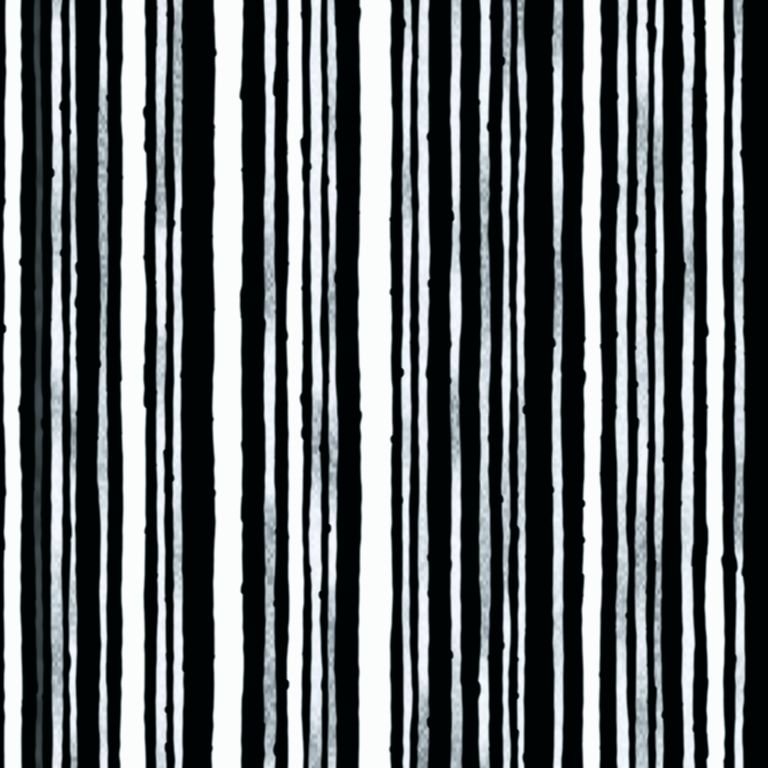
This pattern is drawn by a WebGL 1 fragment shader. Its source:

```glsl
precision highp float;
// Irregular vertical white stripes with ragged, inky edges on black.

uniform vec2 u_resolution;

const vec3 INK = vec3(0.0, 0.01, 0.01);
const vec3 PAPER = vec3(0.985, 0.992, 0.992);
const vec3 EDGE_TINT = vec3(-0.12, 0.04, 0.08);  // cool cast of the mid tones
const vec3 THIN_TINT = vec3(-0.02, -0.01, 0.015);

const int STRIPES = 44;
const float START = 0.006;                       // left edge of the first stripe
const vec2 THIN_WIDTH = vec2(0.0075, 0.0145);    // narrowest, widest
const vec2 WIDE_WIDTH = vec2(0.019, 0.042);
const vec2 GAP_WIDTH = vec2(0.0095, 0.042);
const float THIN_SHARE = 0.76;
const float FADED_STRIPE = 1.0;                  // index of the dark grey stripe
const float FADED_TONE = 0.24;

const float SOFTNESS = 0.0045;                   // width of an edge ramp
const float WANDER = 0.0022;                     // sideways drift of a stripe
const float WOBBLE = 0.0034;                     // slow change of each edge
const float RAGGED = 0.0013;                     // fine roughness of each edge
const float NOTCH = 0.0028;                      // rare bites of ink

float hash(vec2 p) {
  return fract(sin(dot(p, vec2(127.1, 311.7))) * 43758.5453);
}

float noise(vec2 p) {
  vec2 i = floor(p);
  vec2 f = fract(p);
  f = f * f * (3.0 - 2.0 * f);
  return mix(mix(hash(i), hash(i + vec2(1.0, 0.0)), f.x),
             mix(hash(i + vec2(0.0, 1.0)), hash(i + vec2(1.0, 1.0)), f.x), f.y);
}

// Noise along the height; whole-numbered seeds give independent lines.
float lineNoise(float y, float frequency, float seed) {
  return noise(vec2(seed, y * frequency + seed * 0.37));
}

// How far an edge is pushed inwards at height y.
float edgeInset(float y, float seed) {
  float slow = lineNoise(y, 13.0, seed) - 0.5;
  float fine = lineNoise(y, 75.0, seed + 200.0) - 0.5;
  float bite = smoothstep(0.84, 1.0, lineNoise(y, 42.0, seed + 400.0));
  return WOBBLE * slow + RAGGED * fine + NOTCH * bite;
}

// Brightness inside a thin stripe: pale stretches and dry grain.
float thinTone(vec2 p, float id) {
  float stretch = smoothstep(0.35, 1.0, lineNoise(p.y, 9.0, id + 700.0));
  float grain = noise(p * vec2(260.0, 170.0));
  return 1.0 - 0.16 * stretch - 0.26 * stretch * grain - 0.05 * grain;
}

void main() {
  vec2 p = gl_FragCoord.xy / u_resolution.y;
  float ramp = 0.5 * max(SOFTNESS, 1.5 / u_resolution.y);
  float light = 0.0;
  float thinCover = 0.0;
  float left = START;

  for (int n = 0; n < STRIPES; n++) {
    float id = float(n);

    // Evenly spread sequences with jitter keep the mix of sizes balanced.
    float kind = fract(0.8 + id * 0.618 + 0.15 * hash(vec2(id, 3.0)));
    float spacing = fract(0.45 + id * 0.755 + 0.3 * hash(vec2(id, 7.0)));
    float size = hash(vec2(id, 11.0));
    bool faded = id == FADED_STRIPE;
    bool thin = kind < THIN_SHARE;
    float width = thin ? mix(THIN_WIDTH.x, THIN_WIDTH.y, size)
                       : mix(WIDE_WIDTH.x, WIDE_WIDTH.y, size * size);
    float right = left + width;

    if (p.x > left - 0.02 && p.x < right + 0.02) {
      float drift = WANDER * (lineNoise(p.y, 6.0, id + 900.0) - 0.5);
      float x = p.x - drift;
      float fromLeft = x - left - edgeInset(p.y, 2.0 * id);
      float fromRight = right - x - edgeInset(p.y, 2.0 * id + 1.0);
      float cover = smoothstep(-ramp, ramp, min(fromLeft, fromRight));
      float tone = thin ? thinTone(p, id) : 1.0;
      if (faded) tone = FADED_TONE * (0.8 + 0.4 * noise(p * vec2(120.0, 60.0)));
      light = max(light, cover * tone);
      if (thin) thinCover = max(thinCover, cover);
    }
    left = right + mix(GAP_WIDTH.x, GAP_WIDTH.y, spacing * spacing);
  }

  // Tone to colour, with the cool cast strongest halfway.
  vec3 color = mix(INK, PAPER, light);
  color += EDGE_TINT * light * (1.0 - light) + THIN_TINT * thinCover * light;
  gl_FragColor = vec4(clamp(color, 0.0, 1.0), 1.0);
}
```
